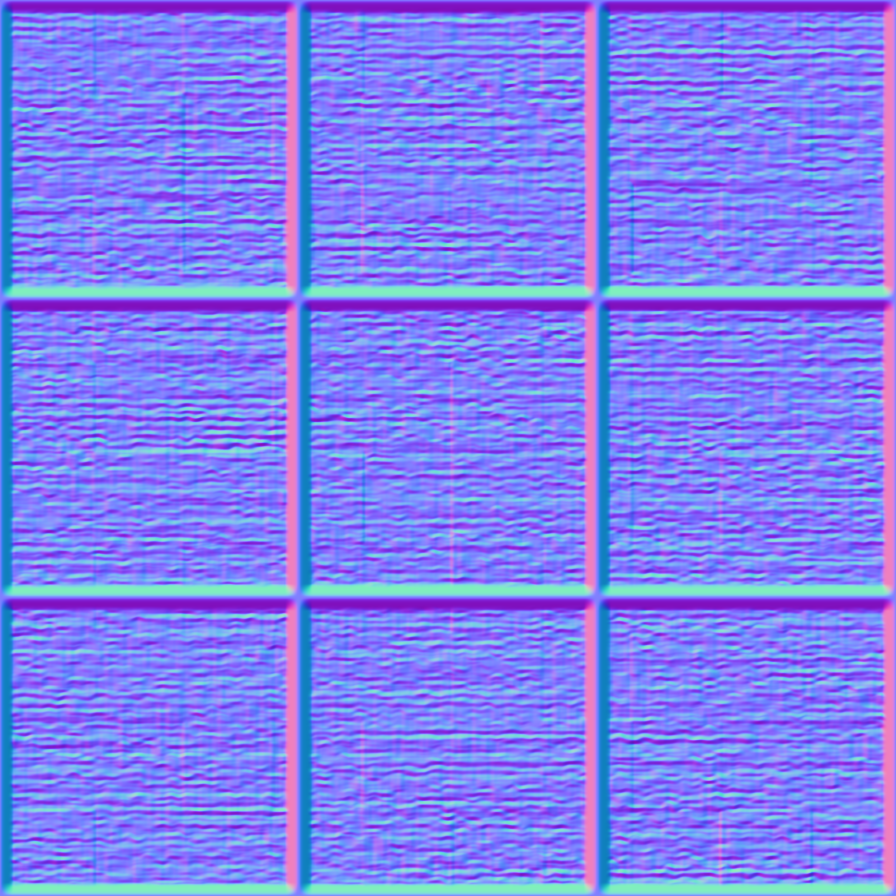
Write a WebGL 1 fragment shader that draws this texture map.

```glsl
precision highp float;
uniform vec2 u_resolution;

const float TILES = 3.0;
const float BLOCKS = 10.0;
const float BEVEL_HEIGHT = 0.0175;
const float SAMPLE_STEP = 0.0012;

float hash(vec2 cell) {
  vec3 q = fract(vec3(cell.xyx) * 0.1031);
  q += dot(q, q.yzx + 33.33);
  return fract((q.x + q.y) * q.z);
}

// Value noise; softness 0.5 is smooth, smaller values give flat blocks
float noise(vec2 p, float softness) {
  vec2 cell = floor(p);
  vec2 w = smoothstep(0.5 - softness, 0.5 + softness, p - cell);
  float low = mix(hash(cell), hash(cell + vec2(1.0, 0.0)), w.x);
  float high = mix(hash(cell + vec2(0.0, 1.0)), hash(cell + 1.0), w.x);
  return mix(low, high, w.y);
}

// 0 in the joints, 1 on the tile faces
float tileMask(vec2 p, float joint, float face) {
  vec2 f = fract(p * TILES);
  vec2 ramp = smoothstep(vec2(joint), vec2(face), min(f, 1.0 - f));
  return ramp.x * ramp.y;
}

// Long straight ridges, short broken ripples and faint upright fibres
float grain(vec2 p) {
  float ragged = noise(p * vec2(110.0, 90.0), 0.5) - 0.5;
  vec2 q = p + vec2(0.0, 0.0022 * ragged);
  float streaks = 0.0034 * noise(q * vec2(4.0, 200.0), 0.5);
  float ripples = 0.0037 * noise(q * vec2(72.0, 225.0) + 17.0, 0.5);
  float fibres = 0.0008 * noise(p * vec2(190.0, 30.0) + 51.0, 0.5);
  float strength = 0.7 + 0.6 * noise(p * vec2(6.0, 30.0) + 5.0, 0.5);
  return streaks + ripples * strength + fibres;
}

// Slightly raised square patches whose edges show as broken seams
float patches(vec2 p) {
  float level = noise(p * BLOCKS + vec2(0.45, 0.55), 0.03);
  return 0.0024 * level * level;
}

float height(vec2 p) {
  float face = tileMask(p, 0.025, 0.055);
  float relief = (grain(p) + patches(p) - 0.004) * face;
  return BEVEL_HEIGHT * tileMask(p, 0.002, 0.045) + relief;
}

// Central differences
vec2 slope(vec2 p, float e) {
  float dx = height(p + vec2(e, 0.0)) - height(p - vec2(e, 0.0));
  float dy = height(p + vec2(0.0, e)) - height(p - vec2(0.0, e));
  return vec2(dx, dy) / (2.0 * e);
}

void main() {
  vec2 p = gl_FragCoord.xy / u_resolution;
  vec2 s = slope(p, SAMPLE_STEP);
  // Green axis points down
  vec3 normal = normalize(vec3(-s.x, s.y, 1.0));
  gl_FragColor = vec4(normal * 0.5 + 0.5, 1.0);
}
```
